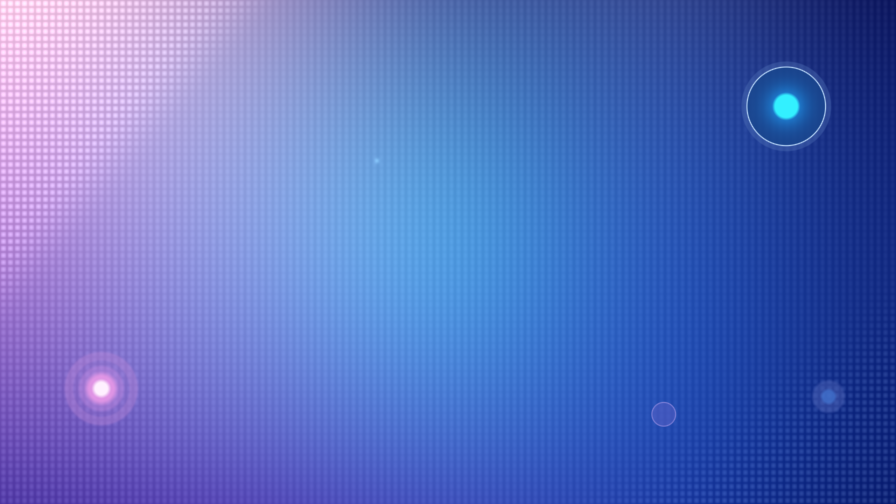
Write a Shadertoy shader that draws this background.

```glsl
// Pink to deep blue gradient under a fine dot mesh, with small glowing ringed orbs.

#define MESH_ROWS 72.0
#define MESH_BASE 0.030
#define MESH_CORNER 0.140
#define COLUMN_DEPTH 0.030
#define PATCH_LIFT 0.070
#define CENTRE_POS vec2(0.84, 0.51)
#define CYAN_POS vec2(1.560, 0.789)
#define PINK_POS vec2(0.201, 0.229)
#define BUBBLE_POS vec2(1.317, 0.178)
#define BLUE_POS vec2(1.644, 0.213)
#define SPARK_POS vec2(0.748, 0.681)

const float TAU = 6.2831853;

// Smooth curve through five evenly spaced colours
vec3 ramp(float x, vec3 stops[5]) {
    float t = clamp(x, 0.0, 1.0) * 4.0;
    int i = min(int(t), 3);
    float f = t - float(i);
    vec3 a = stops[max(i - 1, 0)];
    vec3 b = stops[i];
    vec3 c = stops[i + 1];
    vec3 d = stops[min(i + 2, 4)];
    return b + 0.5 * f * (c - a + f * (2.0 * a - 5.0 * b + 4.0 * c - d
             + f * (3.0 * (b - c) + d - a)));
}

// Three horizontal ramps joined by a parabola in height
vec3 backdrop(vec2 uv) {
    vec3 low = ramp(uv.x, vec3[5](
        vec3(0.33, 0.24, 0.66), vec3(0.34, 0.28, 0.71), vec3(0.25, 0.31, 0.73),
        vec3(0.13, 0.25, 0.65), vec3(0.07, 0.15, 0.47)));
    vec3 middle = ramp(uv.x, vec3[5](
        vec3(0.67, 0.51, 0.83), vec3(0.54, 0.58, 0.87), vec3(0.30, 0.52, 0.83),
        vec3(0.16, 0.33, 0.71), vec3(0.08, 0.17, 0.51)));
    vec3 high = ramp(uv.x, vec3[5](
        vec3(0.95, 0.78, 0.90), vec3(0.69, 0.61, 0.80), vec3(0.31, 0.40, 0.66),
        vec3(0.20, 0.28, 0.57), vec3(0.06, 0.10, 0.38)));
    float y = uv.y;
    return low * (1.0 - y) * (1.0 - 2.0 * y)
         + middle * 4.0 * y * (1.0 - y)
         + high * y * (2.0 * y - 1.0);
}

float disc(float dist, float radius, float soft) {
    return 1.0 - smoothstep(radius - soft, radius + soft, dist);
}

float ring(float dist, float radius, float halfWidth, float soft) {
    return disc(abs(dist - radius), halfWidth, soft);
}

float glow(float dist, float radius) {
    return exp(-dist * dist / (radius * radius));
}

void mainImage(out vec4 fragColor, in vec2 fragCoord) {
    vec2 uv = fragCoord / iResolution.xy;
    vec2 p = fragCoord / iResolution.y;
    float aa = 1.0 / iResolution.y;
    vec3 color = backdrop(uv);

    // Azure light in the centre
    color += vec3(0.02, 0.09, 0.05) * glow(length(p - CENTRE_POS), 0.33);

    // Diagonal corner patches
    float upperLeft = dot(p - vec2(0.0, 0.41), vec2(-0.763, 0.647));
    float lowerRight = dot(p - vec2(1.11, 0.0), vec2(0.564, -0.826));
    float pinkPatch = smoothstep(-0.05, 0.07, upperLeft);
    float bluePatch = smoothstep(-0.03, 0.20, lowerRight);
    color += PATCH_LIFT * pinkPatch * vec3(1.0, 0.7, 0.6);

    // Mesh of light cells, stronger towards the corners, with faint columns between
    vec2 wave = 0.5 - 0.5 * cos(TAU * p * MESH_ROWS);
    float mesh = sqrt(wave.x * wave.y) - 0.41;
    float corner = max(pinkPatch, 0.65 * bluePatch);
    float side = 1.0 - smoothstep(0.0, 0.35, uv.x);
    float strength = MESH_BASE * (0.6 + 1.4 * side) + MESH_CORNER * corner;
    color += strength * mesh * vec3(1.0, 1.1, 1.0);
    color += COLUMN_DEPTH * (1.0 - corner) * (wave.x - 0.5);

    // Cyan orb: dim halo, dark lens, thin ring, bright core
    float d = length(p - CYAN_POS);
    color = mix(color, vec3(0.32, 0.45, 0.72), 0.38 * disc(d, 0.089, aa));
    color = mix(color, vec3(0.07, 0.25, 0.53), 0.75 * disc(d, 0.078, aa));
    color += vec3(0.02, 0.32, 0.38) * glow(d, 0.038);
    color = mix(color, vec3(0.76, 0.88, 1.0), 0.95 * ring(d, 0.078, 0.001, aa));
    color = mix(color, vec3(0.20, 0.94, 1.0), disc(d, 0.025, 0.004));

    // Pink orb: pale bands around a white core
    d = length(p - PINK_POS);
    color = mix(color, vec3(0.70, 0.50, 0.84), 0.22 * disc(d, 0.074, 2.0 * aa));
    color = mix(color, vec3(0.78, 0.56, 0.86), 0.22 * ring(d, 0.064, 0.008, 0.003));
    color = mix(color, vec3(0.80, 0.56, 0.90), 0.35 * disc(d, 0.045, 0.004));
    color = mix(color, vec3(0.96, 0.62, 0.92), 0.75 * disc(d, 0.030, 0.007));
    color = mix(color, vec3(1.0, 0.94, 1.0), disc(d, 0.016, 0.005));

    // Violet bubble
    d = length(p - BUBBLE_POS);
    color = mix(color, vec3(0.36, 0.38, 0.78), 0.50 * disc(d, 0.024, aa));
    color = mix(color, vec3(0.62, 0.58, 0.90), 0.65 * ring(d, 0.0235, 0.001, aa));

    // Faint blue orb
    d = length(p - BLUE_POS);
    color = mix(color, vec3(0.34, 0.42, 0.74), 0.42 * disc(d, 0.032, 2.0 * aa));
    color = mix(color, vec3(0.26, 0.46, 0.82), 0.70 * disc(d, 0.014, 0.004));

    // Tiny spark
    color += vec3(0.12, 0.15, 0.12) * glow(length(p - SPARK_POS), 0.005);

    fragColor = vec4(clamp(color, 0.0, 1.0), 1.0);
}
```
